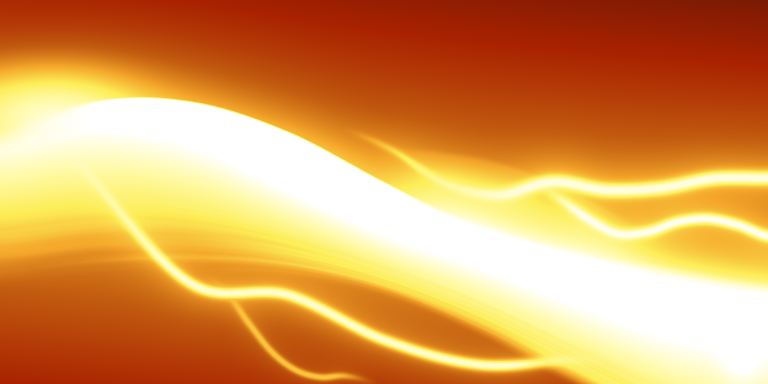
This background is drawn by a Shadertoy shader. Its source:

```glsl
// Glowing molten wave sweeping over a dark orange field, with thin fiery strands.

// Curve heights at nine evenly spaced positions, in canvas heights
const float CREST[9] = float[9](.64, .735, .734, .656, .525, .402, .328, .284, .245);
const float CORE_BASE[9] = float[9](.622, .648, .604, .492, .38, .292, .193, .102, .068);
const float UNDERSIDE[9] = float[9](.292, .32, .328, .312, .255, .154, .023, -.107, -.198);
const float VEIL[9] = float[9](.635, .617, .604, .578, .526, .458, .375, .284, .219);
const float LONG_STRAND[9] = float[9](.844, .523, .26, .232, .115, .05, .062, .06, .05);
const float UPPER_STRAND[9] = float[9](.667, .612, .523, .492, .526, .505, .51, .535, .536);
const float RIGHT_STRAND[9] = float[9](.531, .484, .43, .391, .396, .422, .43, .414, .385);
const float EMBER_STRAND[9] = float[9](.284, .245, .161, .083, .036, .018, .021, .008, -.021);

// Heat scale, from dark red to white
const vec3 HEAT_COLORS[7] = vec3[7](
    vec3(.40, .09, .02), vec3(.66, .13, .00), vec3(.76, .36, .06), vec3(.96, .66, .17),
    vec3(.99, .93, .34), vec3(1., .98, .66), vec3(1.));

vec3 heatColor(float heat) {
    vec3 color = HEAT_COLORS[0];
    for (int i = 0; i < 6; i++)
        color = mix(color, HEAT_COLORS[i + 1], clamp(heat - float(i), 0., 1.));
    return color;
}

// Catmull-Rom curve; t runs from 0 to 8
float spline(float knots[9], float t) {
    t = clamp(t, 0., 8.);
    int i = min(int(t), 7);
    float f = t - float(i);
    float a = knots[max(i - 1, 0)], b = knots[i];
    float c = knots[i + 1], d = knots[min(i + 2, 8)];
    return b + .5 * f * (c - a + f * (2. * a - 5. * b + 4. * c - d + f * (3. * (b - c) + d - a)));
}

vec2 hashGradient(vec2 cell) {
    float angle = 6.2832 * fract(sin(dot(cell, vec2(127.1, 311.7))) * 43758.5);
    return vec2(cos(angle), sin(angle));
}

float gradientNoise(vec2 p) {
    vec2 i = floor(p), f = p - i;
    vec2 u = f * f * (3. - 2. * f);
    vec2 e = vec2(0, 1);
    float low = mix(dot(hashGradient(i), f), dot(hashGradient(i + e.yx), f - e.yx), u.x);
    float high = mix(dot(hashGradient(i + e), f - e), dot(hashGradient(i + e.yy), f - e.yy), u.x);
    return mix(low, high, u.y);
}

// Bright line with a soft halo, following a curve that spans x = start to end
float strand(vec2 p, float knots[9], float start, float end, float width) {
    float scale = 8. / (end - start);
    float t = (p.x - start) * scale;
    float height = spline(knots, t);
    float slope = (spline(knots, t + .05) - spline(knots, t - .05)) * scale / .1;
    float d = abs(p.y - height) * inversesqrt(1. + slope * slope);
    float fade = smoothstep(0., 2., t) * step(p.x, end + .01);
    return fade * (.8 * exp(-d * d / (width * width)) + .3 * exp(-d / (3. * width)));
}

// Raise the heat toward a limit without passing it
float warm(float heat, float limit, float amount) {
    return heat + max(limit - heat, 0.) * min(amount, 1.);
}

float softSpot(vec2 p, vec2 center, vec2 size) {
    vec2 q = (p - center) / size;
    return exp(-dot(q, q));
}

// Field above the wave: warm toward the crest, with a veil on the right
float upperHeat(vec2 p, float crest) {
    float drop = min(1. - p.y, .45);
    float right = smoothstep(.95, 1.3, p.x);
    float heat = 1.1 - .4 * p.x + drop * (3. + .6 * p.x);
    heat += mix(1.2, 2.8, right) * exp(-max(p.y - crest, 0.) / mix(.1, .08, right));
    heat += 2.5 * softSpot(p, vec2(.1, .72), vec2(.25, .12));
    float depth = spline(VEIL, (p.x - .875) * 8. / 1.125) - p.y;
    float veil = smoothstep(-.008, .012, depth) * (.3 + .7 * smoothstep(0., .1, depth));
    return heat + veil * smoothstep(.95, 1.2, p.x) * (1. - smoothstep(1.5, 1.8, p.x));
}

// Wave body: white core cooling toward its underside, then the dark field
float waveHeat(vec2 p) {
    float coreBase = spline(CORE_BASE, p.x * 4.);
    float underside = spline(UNDERSIDE, p.x * 4.);
    float s = (coreBase - p.y) / (coreBase - underside);
    float rimHeat = mix(2.5, 3.7, smoothstep(.2, 1.2, p.x));
    float body = min(mix(5.85, rimHeat, s), mix(5.65, 6.2, smoothstep(0., .4, p.x)));
    float streaks = gradientNoise(vec2(s * 9., p.x * 1.5)) + .6 * gradientNoise(vec2(s * 28., p.x * 2.));
    body += mix(.2, .45, smoothstep(.3, 1., p.x)) * streaks * smoothstep(.25, .8, s);
    float field = 1. + .4 * p.x + 4. * clamp(p.y, 0., .3);
    float heat = mix(body, field, smoothstep(.88, 1.25, s));
    float rim = exp(-abs(p.y - underside) / .012) * smoothstep(.05, .4, p.x);
    return heat + .4 * rim * (1. - smoothstep(1., 1.4, p.x));
}

void mainImage(out vec4 fragColor, in vec2 fragCoord) {
    // Canvas is two units wide and one high
    vec2 p = fragCoord / iResolution.xy * vec2(2, 1);

    // The crest is crisp in the middle and soft at both ends
    float crest = spline(CREST, p.x * 4.);
    float softness = .004 + .025 * smoothstep(1., 1.4, p.x) + .03 * (1. - smoothstep(0., .3, p.x));
    float inside = smoothstep(-softness, softness, crest - p.y);
    float heat = mix(upperHeat(p, crest), waveHeat(p), inside);

    // Strands
    float longFade = smoothstep(.08, .2, p.x) * (1. - smoothstep(1.3, 1.6, p.x));
    float emberFade = 1. - smoothstep(.85, 1., p.x);
    float right = smoothstep(1., 1.4, p.x);
    heat = warm(heat, 5.4, longFade * strand(p, LONG_STRAND, 0., 2., .013));
    heat = warm(heat, mix(4.4, 5.6, right), strand(p, UPPER_STRAND, .875, 2., mix(.009, .017, right)));
    heat = warm(heat, 5.8, strand(p, RIGHT_STRAND, 1.375, 2., .013));
    heat = warm(heat, 3.4, emberFade * strand(p, EMBER_STRAND, .521, 1.021, .009));

    // Flare near the lower right corner
    heat += .6 * softSpot(p, vec2(1.93, .07), vec2(.05, .08));

    fragColor = vec4(heatColor(heat), 1.);
}
```
